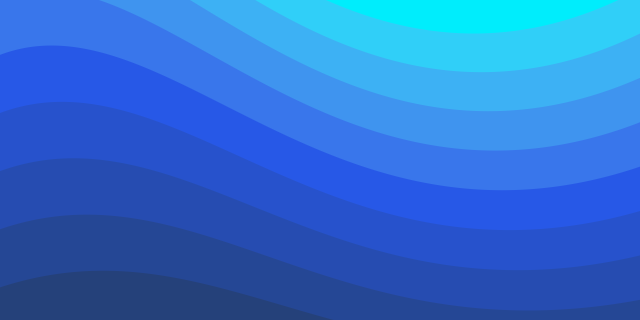
Reproduce this background procedurally as a WebGL 1 fragment shader.

```glsl
precision highp float;
// Layered blue waves: flat bands between blended Bezier curves, dark navy up to bright cyan.

uniform vec2 u_resolution;

const float EDGES = 9.0;
const vec3 NAVY = vec3(0.145, 0.255, 0.48);
const vec3 ROYAL = vec3(0.153, 0.345, 0.905);
const vec3 CYAN = vec3(0.0, 0.93, 0.99);

vec2 bezier(vec2 a, vec2 b, vec2 c, vec2 d, float t) {
  float s = 1.0 - t;
  return s * s * s * a + 3.0 * s * t * (s * b + t * c) + t * t * t * d;
}

vec2 bezierTangent(vec2 a, vec2 b, vec2 c, vec2 d, float t) {
  float s = 1.0 - t;
  return 3.0 * (s * s * (b - a) + 2.0 * s * t * (c - b) + t * t * (d - c));
}

// Navy to royal blue over the first four bands, then on to cyan.
vec3 bandColor(float band) {
  float s = clamp((band - 4.0) / 5.0, 0.0, 1.0);
  vec3 dark = mix(NAVY, ROYAL, min(band / 4.0, 1.0));
  vec3 color = mix(dark, CYAN, s);
  color.r += s * (1.0 - s) * (0.62 + 0.9 * s * s * s * s);
  return color;
}

// Coverage above one wave; k runs from the lowest (0) to the highest (1).
float aboveWave(vec2 p, vec2 size, float k) {
  float left = mix(0.898, -0.555, k);
  vec2 a = vec2(0.0, left);
  vec2 b = vec2(mix(0.328, 0.191, k), left - 0.2135 + 0.1354 * k * k * k);
  vec2 c = mix(vec2(0.522, 1.206), vec2(0.514, 0.487), k);
  vec2 d = vec2(1.0, mix(1.0755, -0.034, k));

  // Newton steps find the curve parameter at this x.
  float t = p.x;
  for (int i = 0; i < 6; i++) {
    t -= (bezier(a, b, c, d, t).x - p.x) / bezierTangent(a, b, c, d, t).x;
  }

  vec2 tangent = bezierTangent(a, b, c, d, t) * size;
  float gap = (bezier(a, b, c, d, t).y - p.y) * size.y;
  float pixels = gap * tangent.x / length(tangent);
  return clamp(pixels + 0.5, 0.0, 1.0);
}

void main() {
  vec2 p = gl_FragCoord.xy / u_resolution;
  p.y = 1.0 - p.y; // curve heights are measured down from the top

  vec3 color = bandColor(0.0);
  for (float i = 0.0; i < EDGES; i++) {
    float cover = aboveWave(p, u_resolution, i / (EDGES - 1.0));
    color = mix(color, bandColor(i + 1.0), cover);
  }
  gl_FragColor = vec4(color, 1.0);
}
```
